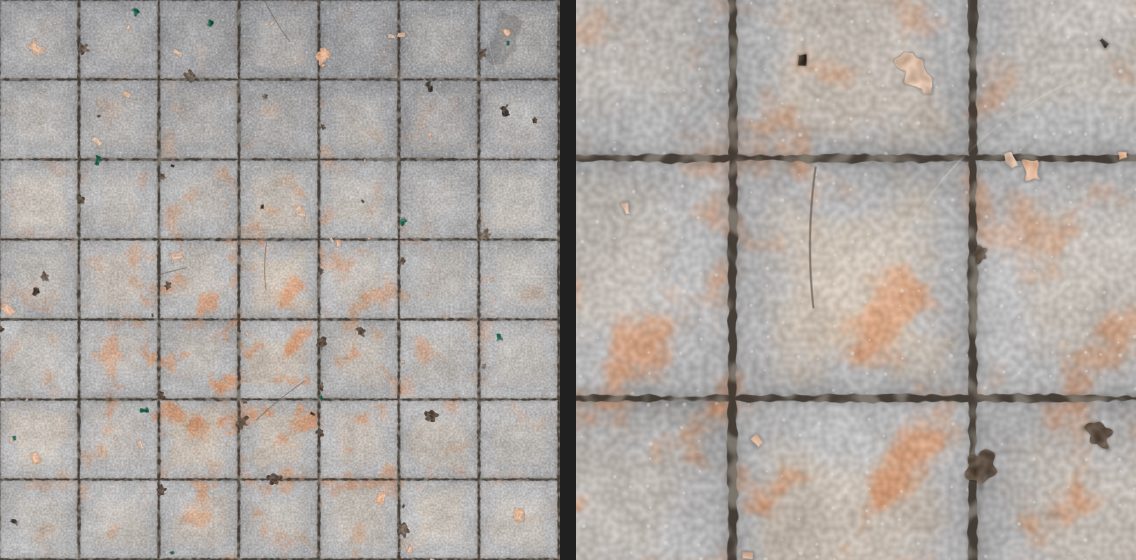
Left, the full canvas; right, a detail of the centre.
This texture is drawn by a Shadertoy shader. Its source:

```glsl
// Weathered square concrete paving, seven by seven, with dirty joints and scattered litter.

const float TILES = 7.0;
const vec3 SLATE = vec3(0.57, 0.575, 0.59);
const vec3 CONCRETE = vec3(0.705, 0.70, 0.70);
const vec3 CHALK = vec3(0.81, 0.80, 0.78);
const vec3 SAND = vec3(0.80, 0.735, 0.665);
const vec3 RUST = vec3(0.82, 0.55, 0.38);
const vec3 SOIL = vec3(0.25, 0.22, 0.19);
const vec3 DUST = vec3(0.48, 0.45, 0.41);
const vec3 LEAF = vec3(0.41, 0.35, 0.30);
const vec3 PAPER = vec3(0.87, 0.77, 0.69);
const vec3 GLASS = vec3(0.07, 0.36, 0.27);

vec2 hash2(vec2 p) {
    vec3 q = fract(p.xyx * vec3(0.1031, 0.1030, 0.0973));
    q += dot(q, q.yzx + 33.33);
    return fract((q.xx + q.yz) * q.zy);
}

float gradientDot(vec2 cell, vec2 offset) {
    float a = 6.2832 * hash2(cell + 57.0).x;
    return dot(vec2(cos(a), sin(a)), offset);
}

float noise(vec2 p) {
    vec2 i = floor(p), f = fract(p), e = vec2(1, 0);
    vec2 u = f * f * f * (f * (f * 6.0 - 15.0) + 10.0);
    float low = mix(gradientDot(i, f), gradientDot(i + e, f - e), u.x);
    float high = mix(gradientDot(i + e.yx, f - e.yx), gradientDot(i + 1.0, f - 1.0), u.x);
    return mix(low, high, u.y) * 1.4;
}

float fbm(vec2 p) {
    float sum = 0.0, amp = 0.5;
    for (int i = 0; i < 4; i++) {
        sum += amp * noise(p);
        p = mat2(1.6, 1.2, -1.2, 1.6) * p + 17.3;
        amp *= 0.5;
    }
    return sum;
}

mat2 rotation(float a) { return mat2(cos(a), sin(a), -sin(a), cos(a)); }

float boxDistance(vec2 p, vec2 halfSize) {
    vec2 d = abs(p) - halfSize;
    return length(max(d, 0.0)) + min(max(d.x, d.y), 0.0);
}

float cover(float d, float soft) { return 1.0 - smoothstep(-soft, soft, d); }

// Slab face: pale worn centre, rust blooms, mottling, grain and light grit
vec3 slabColor(vec2 uv, vec2 id, vec2 local, float px) {
    vec2 rnd = hash2(id + 3.7);
    float mottle = fbm(uv * 13.0), fine = fbm(uv * 60.0);
    float shade = smoothstep(0.5, 1.0, uv.y + 0.2 * (uv.x - 0.5));
    vec3 col = mix(CONCRETE, SLATE, 0.75 * shade) + 0.045 * (rnd.x - 0.5);

    float warmth = exp(-7.0 * dot(uv - vec2(0.45, 0.33), uv - vec2(0.45, 0.33)));
    float d = boxDistance(local + 0.06 * (rnd - 0.5), vec2(0.19 + 0.07 * rnd.y)) - 0.07;
    float worn = cover(d + 0.28 * mottle + 0.08 * fine, 0.08);
    vec3 wornTone = mix(mix(CHALK, SAND, 0.25 + 0.75 * warmth), col, 0.55 * shade);
    col = mix(col, wornTone, worn * (0.3 + 0.5 * rnd.y));

    float bloom = smoothstep(0.14, 0.48, fbm(uv * 18.0 + 41.0) + 0.13 * warmth);
    col = mix(col, RUST, 0.75 * bloom * (0.08 + 0.92 * warmth));
    col += 0.11 * mottle + 0.07 * fine + 0.075 * noise(uv * 240.0);

    vec2 g = uv * 100.0, spot = hash2(floor(g) + 11.0);
    float radius = 0.12 * hash2(floor(g) + 71.0).x;
    float grit = cover(length(fract(g) - 0.2 - 0.6 * spot) - radius, 100.0 * px);
    return mix(col, CHALK + 0.06, 0.6 * grit * step(0.6, spot.x));
}

// Joints: ragged, uneven soil lines, broader where upright
vec3 addJoints(vec3 col, vec2 uv, vec2 local, float px) {
    vec2 gap = (0.5 - abs(local)) / TILES;
    float swell = noise(uv * 19.0 + 5.0), rough = noise(uv * 150.0);
    vec2 width = vec2(0.0025, 0.0020) + 0.0010 * swell + 0.0012 * rough;
    float d = min(gap.x - width.x, gap.y - width.y);
    vec3 fill = mix(SOIL, DUST, smoothstep(-0.25, 0.6, noise(uv * 90.0 + 9.0) + 0.3 * swell));
    col *= 1.0 - 0.14 * exp(-max(d, 0.0) * 260.0);
    return mix(col, fill, 0.94 * cover(d, px));
}

// Thin strokes: pale scratches and dark twigs
vec3 addStrokes(vec3 col, vec2 uv, float px) {
    for (int i = 0; i < 12; i++) {
        vec2 a = hash2(vec2(i, 201)), b = hash2(vec2(i, 307));
        vec2 p = rotation(6.28 * b.x) * (uv - a);
        float reach = 0.02 + 0.05 * b.y;
        p.y += 6.0 * (b.x - 0.5) * p.x * p.x;
        bool twig = i % 3 == 0;
        float d = boxDistance(p, vec2(reach, 0.0006));
        float fade = twig ? 0.75 : 0.35 + 0.4 * noise(uv * 45.0);
        col = mix(col, twig ? LEAF : CHALK, fade * cover(d, px));
    }
    return col;
}

// Litter: lobed leaves, many caught in joints, and angular chips of paper and glass
vec3 addLitter(vec3 col, vec2 uv, float px) {
    for (int i = 0; i < 92; i++) {
        vec2 at = hash2(vec2(i, 19)), r = hash2(vec2(i, 83));
        bool leaf = i < 26;
        if (leaf && i % 3 > 0) at.x = (floor(at.x * TILES) + 0.06 * r.x) / TILES;
        vec2 p = rotation(6.28 * r.x) * (uv - at);
        if (dot(p, p) > 0.001) continue;
        float size = leaf ? mix(0.004, 0.012, r.y) : mix(0.0025, 0.013, r.y * r.y * r.y);
        float ragged = noise(uv * 120.0 + float(i));
        float lobes = 1.0 + 0.2 * sin(5.0 * atan(p.y, p.x + 0.00001) + 6.0 * r.y);
        float d = leaf ? length(p * vec2(1.0, 1.3)) - size * lobes
                       : boxDistance(p, size * vec2(1.0, 0.4 + 0.4 * r.x));
        d += ragged * size * 0.45;
        vec3 tint = leaf ? LEAF + 0.14 * (r.x - 0.5) : mix(PAPER, RUST + 0.12, 0.6 * r.x);
        if (!leaf && i % 6 == 0) tint = GLASS;
        if (!leaf && i % 6 == 1) tint = SOIL;
        tint += 0.13 * ragged + 0.08 * noise(p * 260.0);
        col *= 1.0 - 0.2 * cover(d - 0.001, 0.0015);
        col = mix(col, tint, 0.92 * cover(d, px));
    }
    return col;
}

void mainImage(out vec4 fragColor, in vec2 fragCoord) {
    vec2 uv = fragCoord / iResolution.xy;
    float px = 1.0 / min(iResolution.x, iResolution.y);
    vec2 grid = (uv + vec2(0.002, -0.001)) * TILES;
    vec2 local = fract(grid) - 0.5;
    vec3 col = slabColor(uv, floor(grid), local, px);

    // Damp stain near the upper right corner
    float damp = boxDistance(rotation(0.4) * (uv - vec2(0.9, 0.93)), vec2(0.022, 0.045));
    col *= 1.0 - 0.15 * cover(damp + 0.008 * noise(uv * 40.0), 0.003);

    col = addJoints(col, uv, local, px);
    col = addStrokes(col, uv, px);
    col = addLitter(col, uv, px);
    fragColor = vec4(clamp(col, 0.0, 1.0), 1.0);
}
```
